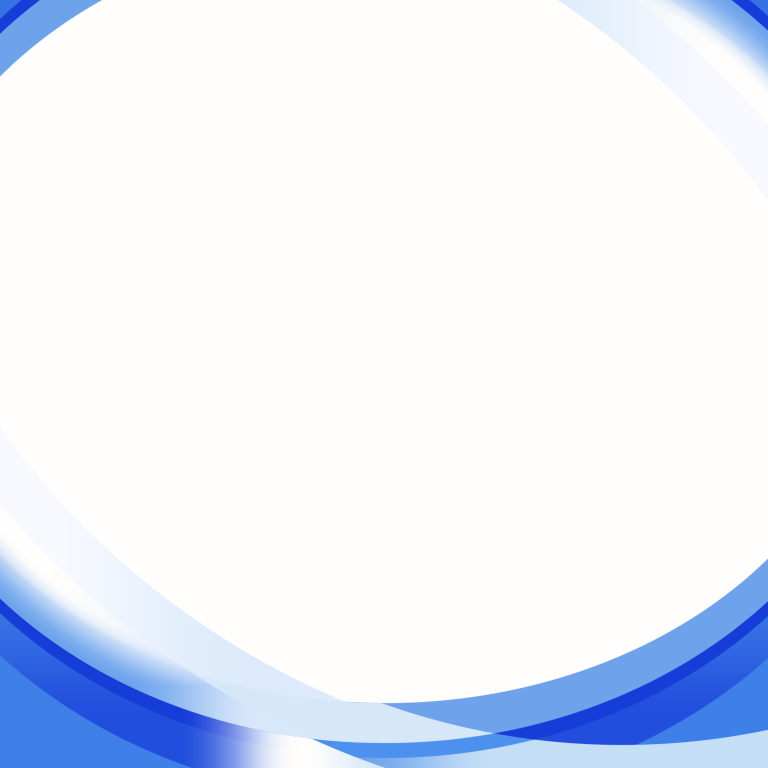
Write a WebGL 1 fragment shader that draws this background.

```glsl
precision highp float;
uniform vec2 u_resolution;

const vec3 PAPER = vec3(1.0, 0.995, 0.987);
const vec3 LAVENDER = vec3(0.97, 0.977, 1.0);
const vec3 PALE = vec3(0.84, 0.905, 0.98);
const vec3 MIST = vec3(0.77, 0.87, 0.965);
const vec3 SKY = vec3(0.43, 0.64, 0.925);
const vec3 AZURE = vec3(0.245, 0.50, 0.905);
const vec3 LENS = vec3(0.30, 0.57, 0.93);
const vec3 ROYAL = vec3(0.09, 0.24, 0.85);

const vec2 CENTER = vec2(0.502, 0.5885);
const vec2 SKY_RADII = vec2(0.639, 0.504);
const vec2 LINE_RADII = vec2(0.669, 0.556);
const vec2 DEEP_RADII = vec2(0.678, 0.5755);
const vec2 AZURE_RADII = vec2(0.704, 0.630);

// Quadratic form of the tilted ellipse: xx, xy and yy terms.
const vec3 TILT = vec3(2.96, 2.49, 3.675);
const float TILT_SCALE = 0.55;
const float FOLD = 1.128;

const vec2 SWEEP_CENTER = vec2(0.81, 0.956);
const float SWEEP_RADIUS = 0.926;

// Approximate signed distance to an ellipse, positive outside.
float ellipseDistance(vec2 p, vec2 radii) {
    float k = length(p / radii);
    return (k - 1.0) * k / max(length(p / (radii * radii)), 0.001);
}

float tiltedRadius(vec2 p) {
    return sqrt(dot(TILT, vec3(p.x * p.x, p.x * p.y, p.y * p.y)));
}

// Smooth coverage of the positive side of a distance.
float cover(float d) {
    float halfPixel = 0.75 / min(u_resolution.x, u_resolution.y);
    return smoothstep(-halfPixel, halfPixel, d);
}

void main() {
    vec2 uv = gl_FragCoord.xy / u_resolution;
    vec2 q = uv - CENTER;
    // Half-turn symmetry joins the lower left and upper right veils.
    vec2 m = q.y > 0.0 ? -q : q;

    float lineDistance = ellipseDistance(q, LINE_RADII);
    float inSky = cover(ellipseDistance(q, SKY_RADII));
    float inLine = cover(lineDistance);
    float inDeep = cover(ellipseDistance(q, DEEP_RADII));
    float inAzure = cover(ellipseDistance(q, AZURE_RADII));

    // Nested blue rings
    float depth = mix(0.2, 0.75, smoothstep(0.38, 0.53, -q.y));
    vec3 color = mix(PAPER, SKY, inSky);
    color = mix(color, ROYAL, inLine);
    color = mix(color, mix(AZURE, ROYAL, depth), inDeep);
    color = mix(color, AZURE, inAzure);

    // Pale sweep along the lower right
    vec3 mist = mix(SKY, MIST, smoothstep(-0.04, 0.14, q.x));
    vec3 sweep = mix(PALE, LENS, inLine);
    sweep = mix(sweep, mist, inDeep);
    float inSweep = cover(length(uv - SWEEP_CENTER) - SWEEP_RADIUS);
    inSweep *= smoothstep(-0.20, -0.12, q.x) * step(q.y, 0.0);
    color = mix(color, sweep, inSweep * inSky);

    // Folded veil inside the dark line
    float radius = tiltedRadius(q);
    float inVeil = cover((radius - 1.0) * TILT_SCALE);
    float inFold = cover((radius - FOLD) * TILT_SCALE);
    float along = smoothstep(-0.45, -0.18, m.x);
    float glow = max(smoothstep(0.0, 0.065, -lineDistance),
                     smoothstep(-0.34, -0.16, m.x));
    vec3 inner = mix(LAVENDER, PALE, along * mix(0.8, 1.0, inSky));
    vec3 outer = mix(PAPER, PALE, along * 0.9);
    outer = mix(outer, PALE, 0.45 * inSky);
    outer = mix(SKY, outer, glow);
    float veilReach = 1.0 - smoothstep(-0.08, -0.01, m.x);
    color = mix(color, mix(inner, outer, inFold),
                inVeil * veilReach * (1.0 - inLine));

    // Bright fade of the fold across the lower ring
    float flare = smoothstep(-0.27, -0.11, m.x) * (1.0 - smoothstep(0.02, 0.08, m.x));
    vec3 flareColor = mix(PAPER, PALE, smoothstep(-0.11, 0.0, m.x));
    color = mix(color, flareColor, flare * inFold * inLine);

    gl_FragColor = vec4(color, 1.0);
}
```
